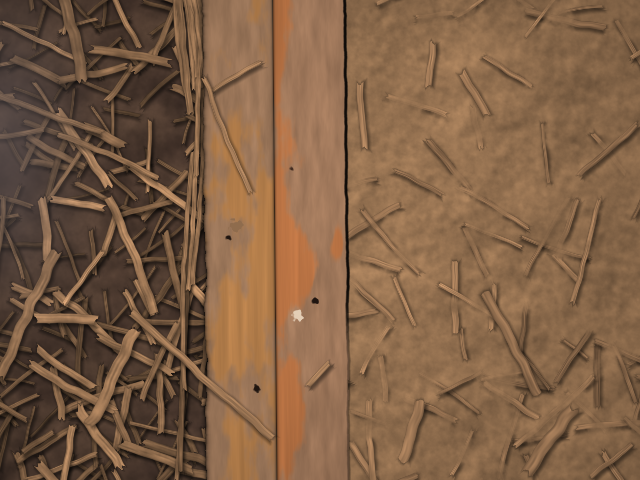
This texture is drawn by a WebGL 1 fragment shader. Its source:

```glsl
precision highp float;
// Two weathered planks between loose straw and a straw-flecked earth wall.
uniform vec2 u_resolution;

const float LEFT = .423, SEAM = .568, RIGHT = .719;

float hash(vec2 p) {
  vec3 q = fract(p.xyx * .1031);
  q += dot(q, q.yzx + 33.33);
  return fract((q.x + q.y) * q.z);
}

float noise(vec2 p) {
  vec2 i = floor(p), f = fract(p);
  f *= f * (3. - 2. * f);
  return mix(mix(hash(i), hash(i + vec2(1, 0)), f.x),
             mix(hash(i + vec2(0, 1)), hash(i + vec2(1, 1)), f.x), f.y);
}

float fbm(vec2 p) {
  float sum = 0., amp = .52;
  for (int i = 0; i < 5; i++) {
    sum += amp * noise(p);
    p = mat2(1.6, 1.2, -1.2, 1.6) * p + 7.3;
    amp *= .5;
  }
  return sum;
}

float blob(vec2 p, vec2 center, vec2 radius) {
  vec2 d = (p - center) / radius;
  return exp(-dot(d, d));
}

// Fibrous stalk between ends.xy and ends.zw with a soft shadow
vec3 stalk(vec3 base, vec2 p, vec4 ends, float w, vec3 tint) {
  vec2 arm = ends.zw - ends.xy, q = p - ends.xy;
  float len = length(arm), px = .7 / u_resolution.y;
  vec2 axis = arm / len, side = vec2(-axis.y, axis.x);
  float t = dot(q, axis), s = dot(q, side), tip = abs(t - .5 * len) - .5 * len;
  if (max(abs(s) - w, tip) > .025) return base;
  float seed = hash(ends.xy * 317. + ends.zw * 91.);
  s += (seed - .5) * .25 * t * (len - t) / len;
  s += w * .7 * (noise(vec2(t * 35., seed * 91.)) - .5);
  tip += w * 1.6 * (noise(vec2(s / w * 2., seed * 53.)) - .3);
  float shade = max(abs(s + dot(vec2(-.003, .005), side)) - w, tip);
  base *= 1. - .45 * smoothstep(.008, -.004, shade);
  float across = clamp(s / w, -1., 1.);
  float fiber = noise(vec2(t * 28., across * 3. + seed * 57.));
  float light = .52 + .3 * sqrt(1. - across * across) + .12 * across * side.y;
  return mix(base, tint * (light + .32 * fiber), smoothstep(px, -px, max(abs(s) - w, tip)));
}

// Random stalks; density runs from bottom to top
vec3 scatter(vec3 base, vec2 p, float cell, vec2 density, float w, vec3 tint, float seed) {
  for (int k = 0; k < 9; k++) {
    float row = floor(float(k) / 3.);
    vec2 id = floor(p / cell) + vec2(float(k) - 3. * row, row) - 1., key = id + seed * 17.;
    vec2 c = (id + vec2(hash(key + 3.1), hash(key + 8.7))) * cell;
    if (hash(key + 21.3) < mix(density.x, density.y, c.y)) {
      float angle = 3. * hash(key + 5.9), size = hash(key + 11.4);
      vec2 arm = cell * (.3 + .48 * size) * vec2(cos(angle), sin(angle));
      base = stalk(base, p, vec4(c - arm, c + arm), w * (.6 + .7 * hash(key + 2.6)),
                   tint * (.8 + .4 * hash(key + 14.2)));
    }
  }
  return base;
}

vec3 strawBed(vec2 p, vec3 straw) {
  vec3 c = mix(vec3(.19, .14, .12), vec3(.38, .29, .23), fbm(p * 16.));
  for (int k = 0; k < 6; k++) {
    float f = float(k) / 5.;
    c = scatter(c, p, .09 + .055 * f, vec2(1., mix(.8, .22, f)), .004 + .004 * f, straw * (.56 + .44 * f), f * 5. + 1.);
  }
  // Upright bundle
  for (int k = 0; k < 7; k++) {
    float f = float(k), r = hash(vec2(f, 4)), x = .378 + .008 * f, low = .15 * f * r;
    c = stalk(c, p, vec4(x - .01, low, x + .01, low + .5), .005, straw * (.7 + .3 * r));
    c = stalk(c, p, vec4(x + .012, .75 + .1 * r, x - .012, 1.03), .007, straw * (.8 + .3 * r));
  }
  // Large stalks
  c = stalk(c, p, vec4(.135, 1.01, .17, .83), .012, straw * .85);
  c = stalk(c, p, vec4(.187, .9, .357, .868), .009, straw * .9);
  c = stalk(c, p, vec4(-.01, .805, .215, .722), .006, straw * .9);
  c = stalk(c, p, vec4(.12, .72, .33, .627), .006, straw * .9);
  c = stalk(c, p, vec4(.225, .59, .32, .345), .009, straw);
  c = stalk(c, p, vec4(0, .21, .12, .48), .011, straw);
  c = stalk(c, p, vec4(.07, .34, .205, .333), .01, straw * 1.1);
  c = stalk(c, p, vec4(.28, .315, .185, .115), .012, straw);
  c *= .8 + .4 * fbm(p * 40.);
  return mix(c, vec3(.42, .38, .39), .55 * blob(p, vec2(0, .7), vec2(.14, .26)));
}

vec3 planks(vec2 p, float u) {
  float second = step(SEAM, u), grain = fbm(vec2(u * 95., p.y * 3. + second * 9.));
  vec3 wood = mix(vec3(.7, .49, .29), vec3(.71, .44, .26), second) * (.87 + .22 * grain);
  // Dried mud film
  float film = fbm(vec2(u * 15., p.y * 7.)) + .15 * grain - .07;
  float first = .2 * smoothstep(.65, 1., p.y) + .22 * smoothstep(.07, 0., u - LEFT) - .08;
  float other = u * 5. - 3.05 - .5 * blob(p, vec2(.705, .5), vec2(.02, .07));
  film = smoothstep(.46, .62, film + mix(first, other, second));
  vec3 mud = vec3(.59, .455, .355) * (.84 + .3 * fbm(vec2(u * 70., p.y * 14.)));
  return mix(wood, mud, film * .88) * (1. - .7 * exp(-abs(u - SEAM) / .0025));
}

vec3 earthWall(vec2 p, vec3 straw) {
  float relief = fbm(p * 13.) - fbm(p * 13. + vec2(.12, -.16));
  vec3 c = vec3(.545, .415, .295) * (.82 + .18 * fbm(p * 5.) + .22 * fbm(p * 75.) + .75 * relief), bare = c;
  for (int k = 0; k < 3; k++)
    c = scatter(c, p, .1 + .025 * float(k), vec2(.72, .18), .0055, straw * .92, float(k) + 12.);
  c = mix(c, bare, .85 * smoothstep(.4, .66, fbm(p * 19.)));
  c = stalk(c, p, vec4(.75, .83, .76, .687), .007, straw);
  c = stalk(c, p, vec4(.903, .913, .89, .818), .007, straw);
  c = stalk(c, p, vec4(.963, .853, 1.015, .757), .008, straw);
  c = stalk(c, p, vec4(1.328, .74, 1.207, .635), .006, straw * .9);
  c = stalk(c, p, vec4(1.007, .392, 1.12, .175), .01, straw * .9);
  c = stalk(c, p, vec4(1.198, .15, 1.1, .01), .013, straw);
  return stalk(c, p, vec4(.877, .167, .835, .037), .011, straw);
}

vec3 spot(vec3 base, vec2 p, vec2 c, float r, vec3 tint) {
  float d = length(p - c) + r * (noise(p * 160.) - .5);
  return mix(base, tint, smoothstep(r + .002, r - .002, d));
}

void main() {
  vec2 p = gl_FragCoord.xy / u_resolution.y, away = p - vec2(.67, .55);
  float u = p.x - .009 * (1. - p.y), ragged = .012 * fbm(vec2(p.y * 28., 2)) - .006;
  float inL = u - LEFT + ragged, inR = u - RIGHT + .5 * ragged;
  vec3 straw = vec3(.65, .49, .35), hole = vec3(.12, .08, .06), c;
  if (inL < 0.) c = strawBed(p, straw);
  else if (inR > 0.) c = earthWall(p, straw);
  else c = planks(p, u);
  // Edge shadows
  c *= 1. - .6 * exp(-abs(inL) / .004);
  c *= 1. - mix(.35, .9, smoothstep(.25, .4, p.y)) * smoothstep(.005, .001, abs(inR));
  // Holes, knot and chip
  c = spot(c, p, vec2(.535, .191), .007, hole);
  c = spot(c, p, vec2(.656, .372), .006, hole);
  c = spot(c, p, vec2(.476, .505), .005, hole);
  c = spot(c, p, vec2(.608, .648), .004, hole * 2.);
  c = spot(c, p, vec2(.491, .53), .012, straw * .82);
  c = spot(c, p, vec2(.62, .342), .01, vec3(.85, .77, .68));
  // Stalks over the planks
  c = stalk(c, p, vec4(.545, .87, .44, .81), .005, straw);
  c = stalk(c, p, vec4(.425, .84, .522, .597), .005, straw);
  c = stalk(c, p, vec4(.686, .245, .64, .196), .006, straw);
  c = stalk(c, p, vec4(.27, .35, .57, .085), .008, straw);
  gl_FragColor = vec4(c * (1.06 - .3 * dot(away, away)), 1);
}
```
